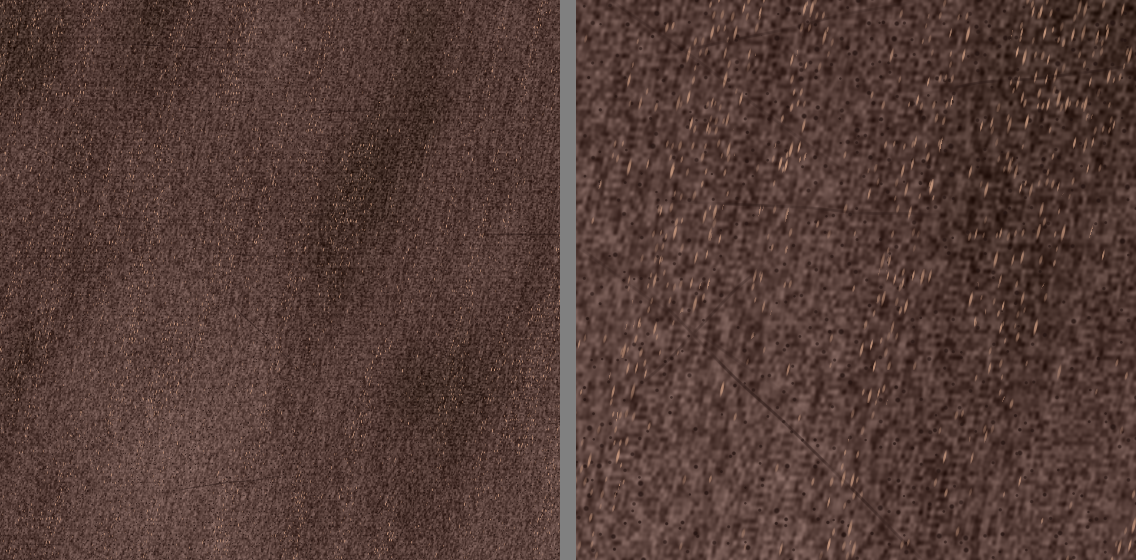
Left: the whole. Right: its middle third, enlarged.
Write a WebGL 1 fragment shader that draws this texture.

```glsl
precision highp float;
// Worn dark copper-brown metal: leaning brushed grain, bright flecks, pits and scratches.
uniform vec2 u_resolution;

#define BASE_COLOR vec3(0.322, 0.230, 0.208)
#define TONE_TINT vec3(1.0, 0.90, 0.87)
#define FLECK_COLOR vec3(0.80, 0.61, 0.50)
#define PIT_COLOR vec3(0.13, 0.07, 0.06)
#define LEAN 0.22
#define GRAIN 0.23
#define BLOTCH 0.20
#define BAND 0.034
#define FLECK_CHANCE 0.30
#define PIT_CHANCE 0.22
#define SCRATCHES 24

float hash(vec2 p) {
  return fract(sin(dot(p, vec2(127.1, 311.7))) * 43758.5453);
}

float noise(vec2 p) {
  vec2 i = floor(p), f = fract(p);
  f = f * f * (3.0 - 2.0 * f);
  return mix(mix(hash(i), hash(i + vec2(1.0, 0.0)), f.x),
             mix(hash(i + vec2(0.0, 1.0)), hash(i + 1.0), f.x), f.y);
}

float fbm(vec2 p) {
  float sum = 0.0, amp = 0.5;
  for (int i = 0; i < 5; i++) {
    sum += amp * noise(p);
    p = p * 2.03 + 17.3;
    amp *= 0.5;
  }
  return sum;
}

// One soft elliptical spot per grid cell, present with the given chance.
float spots(vec2 p, vec2 radius, float chance, float seed) {
  vec2 cell = floor(p) + seed;
  vec2 jitter = vec2(hash(cell + 3.1), hash(cell + 7.7)) - 0.5;
  float size = mix(0.55, 1.0, hash(cell + 11.9));
  float d = length((fract(p) - 0.5 - 0.4 * jitter) / (radius * size));
  return (1.0 - smoothstep(0.4, 1.3, d)) * step(hash(cell), chance);
}

// Thin tapered scratches at mostly shallow angles.
float scratches(vec2 uv, float pixel) {
  float mark = 0.0;
  for (int i = 0; i < SCRATCHES; i++) {
    float id = float(i) + 1.0;
    vec2 center = vec2(hash(vec2(id, 2.3)), hash(vec2(id, 5.9)));
    float turn = hash(vec2(id, 8.1)) * 2.0 - 1.0;
    float angle = turn * (0.2 + 0.6 * abs(turn));
    float reach = mix(0.04, 0.17, hash(vec2(id, 12.7)));
    vec2 dir = vec2(cos(angle), sin(angle));
    vec2 d = uv - center;
    float along = dot(d, dir) / reach;
    float bend = 0.003 * (noise(vec2(along * 3.0, id)) - 0.5);
    float across = abs(dot(d, vec2(-dir.y, dir.x)) + bend);
    float taper = 1.0 - smoothstep(0.3, 1.0, abs(along));
    float line = 1.0 - smoothstep(0.0003, 0.0010 + pixel * 0.5, across);
    float wear = smoothstep(0.15, 0.65, noise(vec2(along * reach * 90.0, id * 4.0)));
    float strength = mix(0.15, 0.85, pow(hash(vec2(id, 19.3)), 2.0));
    mark = max(mark, line * taper * strength * (0.4 + 0.6 * wear));
  }
  return mark;
}

void main() {
  vec2 uv = gl_FragCoord.xy / u_resolution;
  float pixel = 1.0 / u_resolution.y;
  vec2 q = vec2(uv.x - LEAN * uv.y, uv.y);

  // Broad tarnish: slanted light and dark bands with cloudy patches
  float warp = 0.16 * (fbm(uv * 3.0 + 40.0) - 0.5);
  float band = cos(7.4 * (q.x + warp - 0.30));
  float cloud = fbm(vec2(q.x * 5.0, q.y * 2.6) + 6.4) - 0.48;
  float broad = BAND * band + BLOTCH * cloud;

  // Fine grain and long brushed streaks
  float grain = noise(q * vec2(440.0, 210.0)) - 0.5;
  float speckle = noise(uv * 390.0 + 91.0) - 0.5;
  float streak = noise(q * vec2(230.0, 11.0) + 33.0) - 0.5;
  float tone = broad + GRAIN * (grain * 0.8 + speckle * 0.75 + streak * 0.28);
  vec3 color = BASE_COLOR + tone * TONE_TINT;
  color += vec3(-0.012, 0.0, -0.008) * smoothstep(0.0, 0.07, -broad);

  // Dark pits, gathered in patches
  float pitted = smoothstep(0.25, 0.75, fbm(uv * 6.0 + 70.0));
  float pit = spots(uv * 125.0, vec2(0.23), PIT_CHANCE * pitted, 51.0);
  pit = max(pit, 0.8 * spots(uv * 210.0 + 0.37, vec2(0.30), PIT_CHANCE * 0.5, 83.0));
  color = mix(color, PIT_COLOR, pit * 0.75);

  // Bright flecks strung along the brushing direction
  float rows = smoothstep(0.50, 0.90, noise(q * vec2(48.0, 3.2) + 9.0));
  float fleck = spots(q * vec2(190.0, 75.0), vec2(0.20, 0.36), FLECK_CHANCE * rows + 0.012, 21.0);
  float glint = spots(q * vec2(260.0, 130.0), vec2(0.28, 0.38), FLECK_CHANCE * rows + 0.03, 67.0);
  float shine = 0.35 + 0.65 * noise(q * vec2(190.0, 75.0) + 5.0);
  color = mix(color, FLECK_COLOR, max(fleck, glint * 0.6) * shine);

  // Dark scratches over everything
  color = mix(color, PIT_COLOR, scratches(uv, pixel));
  gl_FragColor = vec4(clamp(color, 0.0, 1.0), 1.0);
}
```
